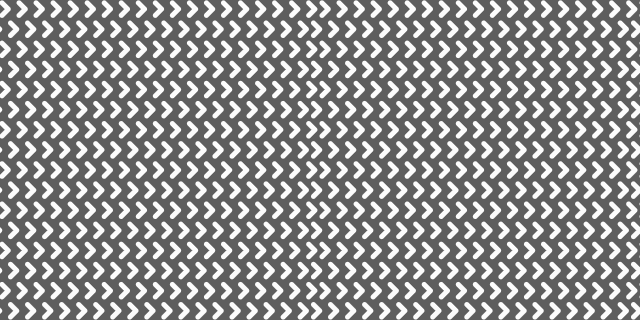
Reproduce this pattern procedurally as a Shadertoy shader.

```glsl
// Distance to a rounded chevron pointing right, centred on the origin
float chevronDistance(vec2 p) {
    vec2 tip = vec2(2.5, 0.0);
    vec2 arm = vec2(-5.0, 5.0);
    vec2 q = vec2(p.x, abs(p.y)) - tip;
    float along = clamp(dot(q, arm) / dot(arm, arm), 0.0, 1.0);
    return length(q - arm * along) - 2.0;
}

void mainImage(out vec4 fragColor, in vec2 fragCoord) {
    // Square tiles, 256 units to the canvas height
    const float tileSize = 256.0;
    float pixel = tileSize / iResolution.y;
    vec2 p = fragCoord * pixel;

    // Sixteen rows counted from the top
    float rowPitch = 16.09;
    float fromTop = tileSize - p.y - 7.3;
    float row = clamp(round(fromTop / rowPitch), 0.0, 15.0);

    // Nineteen chevrons per tile; alternate rows shift by half a step
    // and the gap across the tile seam is narrower
    float columnPitch = 13.63;
    float firstCentre = 4.1 - 0.5 * columnPitch * mod(row, 2.0);
    float halfSeam = 0.5 * (tileSize - 18.0 * columnPitch);
    float x = mod(p.x - firstCentre + halfSeam, tileSize) - halfSeam;
    float column = clamp(round(x / columnPitch), 0.0, 18.0);

    vec2 local = vec2(x - column * columnPitch, fromTop - row * rowPitch);
    float ink = clamp(0.5 - chevronDistance(local) / pixel, 0.0, 1.0);

    vec3 charcoal = vec3(0.37);
    vec3 white = vec3(0.99);
    fragColor = vec4(mix(charcoal, white, ink), 1.0);
}
```
